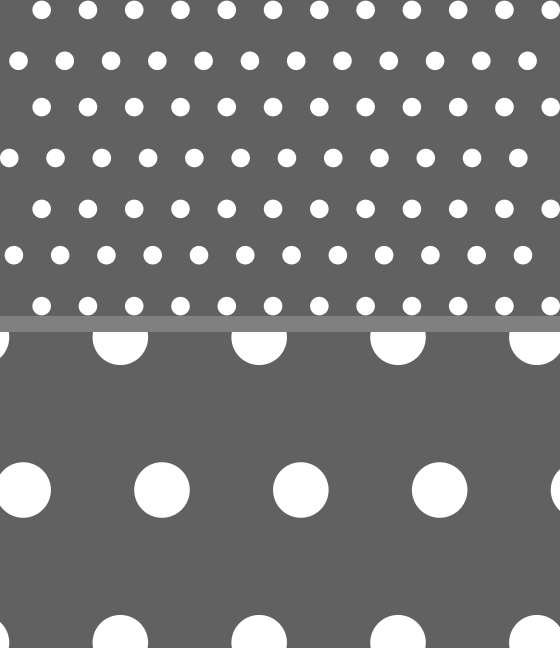
Top: the whole. Bottom: its middle third, enlarged.
Reproduce this pattern procedurally as a WebGL 1 fragment shader.

```glsl
precision highp float;
// Seven staggered rows of twelve white dots on a flat grey ground.

uniform vec2 u_resolution;

const vec3 GROUND_COLOR = vec3(0.38);
const vec3 DOT_COLOR = vec3(1.0);
const float GRID_WIDTH = 121.0;      // canvas width in grid units
const float DOT_RADIUS = 2.0;
const float DOT_PITCH = 10.0;        // spacing along a row
const float LAST_DOT = 11.0;         // index of the last dot in a row
const float ROW_PITCH = 32.0 / 3.0;  // mean spacing between rows
const float LAST_ROW = 3.0;          // rows run from -LAST_ROW to LAST_ROW
const float OUTER_START = 9.0;       // first dot of the aligned rows
const vec3 INNER_STARTS = vec3(3.0, 2.0, 4.0); // shifted rows, bottom to top

// Horizontal position of the first dot in a row
float rowStart(float row) {
  if (mod(row + LAST_ROW, 2.0) < 0.5) return OUTER_START;
  if (row < -0.5) return INNER_STARTS.x;
  return row < 0.5 ? INNER_STARTS.y : INNER_STARTS.z;
}

// Signed distance to the nearest dot; y is measured from the canvas centre
float dotDistance(vec2 p) {
  float row = clamp(floor(p.y / ROW_PITCH + 0.5), -LAST_ROW, LAST_ROW);
  float start = rowStart(row);
  float column = clamp(floor((p.x - start) / DOT_PITCH + 0.5), 0.0, LAST_DOT);

  // Row heights snap to whole grid units, so the gaps alternate slightly
  vec2 center = vec2(start + column * DOT_PITCH, floor(row * ROW_PITCH + 0.5));
  return length(p - center) - DOT_RADIUS;
}

void main() {
  float unitsPerPixel = GRID_WIDTH / u_resolution.x;
  vec2 p = (gl_FragCoord.xy - vec2(0.0, 0.5 * u_resolution.y)) * unitsPerPixel;

  // One-pixel smooth edge
  float coverage = clamp(0.5 - dotDistance(p) / unitsPerPixel, 0.0, 1.0);
  gl_FragColor = vec4(mix(GROUND_COLOR, DOT_COLOR, coverage), 1.0);
}
```
